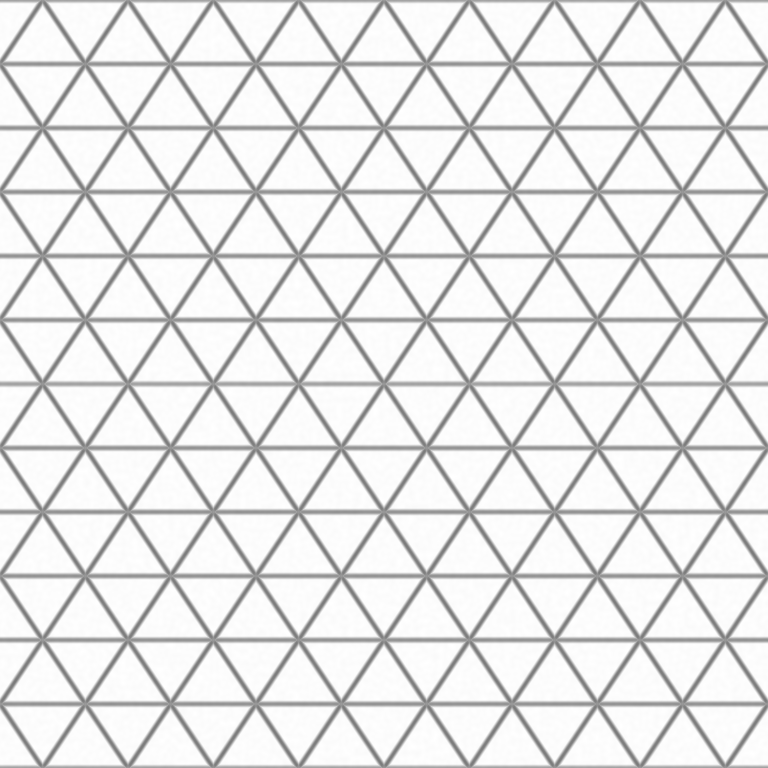
This pattern is drawn by a WebGL 2 fragment shader. Its source:

```glsl
#version 300 es
precision highp float;

uniform vec2 u_resolution;
out vec4 fragColor;

// Unit gradient for a lattice corner, wrapped to the period
vec2 cornerGradient(vec2 corner, float period) {
    vec2 c = mod(corner, period);
    float h = fract(sin(dot(c, vec2(12.99, 78.23))) * 4375.85);
    return vec2(cos(6.2832 * h), sin(6.2832 * h));
}

// Gradient noise that tiles over the canvas
float gradientNoise(vec2 uv, float period) {
    vec2 p = uv * period;
    vec2 i = floor(p), f = fract(p);
    vec2 u = f * f * f * (f * (f * 6.0 - 15.0) + 10.0);
    vec2 e = vec2(1.0, 0.0);
    float a = dot(cornerGradient(i, period), f);
    float b = dot(cornerGradient(i + e.xy, period), f - e.xy);
    float c = dot(cornerGradient(i + e.yx, period), f - e.yx);
    float d = dot(cornerGradient(i + e.xx, period), f - e.xx);
    return mix(mix(a, b, u.x), mix(c, d, u.x), u.y);
}

// Soft line profile, never narrower than the pixel grid resolves
float softLine(float dist) {
    float reach = max(0.0056, 1.5 / u_resolution.y);
    return 1.0 - smoothstep(0.0004, reach, dist);
}

void main() {
    vec2 uv = gl_FragCoord.xy / u_resolution;

    // Nine triangles across, twelve rows down
    vec2 grid = uv * vec2(9.0, 12.0);
    float row = round(grid.y);
    float horizontal = abs(grid.y - row) / 12.0;

    // Distances to both diagonal families, in canvas units
    vec2 slants = grid.x + vec2(0.5, -0.5) * grid.y;
    vec2 diagonal = abs(fract(slants) - 0.5) / length(vec2(9.0, 6.0));

    // Horizontals are paler, every sixth one more so
    float rowInk = mod(row, 6.0) < 0.5 ? 0.70 : 0.82;
    float slantInk = softLine(min(diagonal.x, diagonal.y));
    float ink = max(rowInk * softLine(horizontal), slantInk);

    // Slight fading where three lines cross
    float crossing = max(horizontal, max(diagonal.x, diagonal.y));
    ink *= 1.0 - 0.22 * (1.0 - smoothstep(0.0, 0.005, crossing));

    // Faint grain on the paper and lines
    float grain = gradientNoise(uv, 128.0) + 0.5 * gradientNoise(uv, 64.0);
    vec3 paper = vec3(0.99);
    vec3 lineGrey = vec3(0.49);
    vec3 color = mix(paper, lineGrey, ink) + 0.014 * grain;
    fragColor = vec4(clamp(color, 0.0, 1.0), 1.0);
}
```
